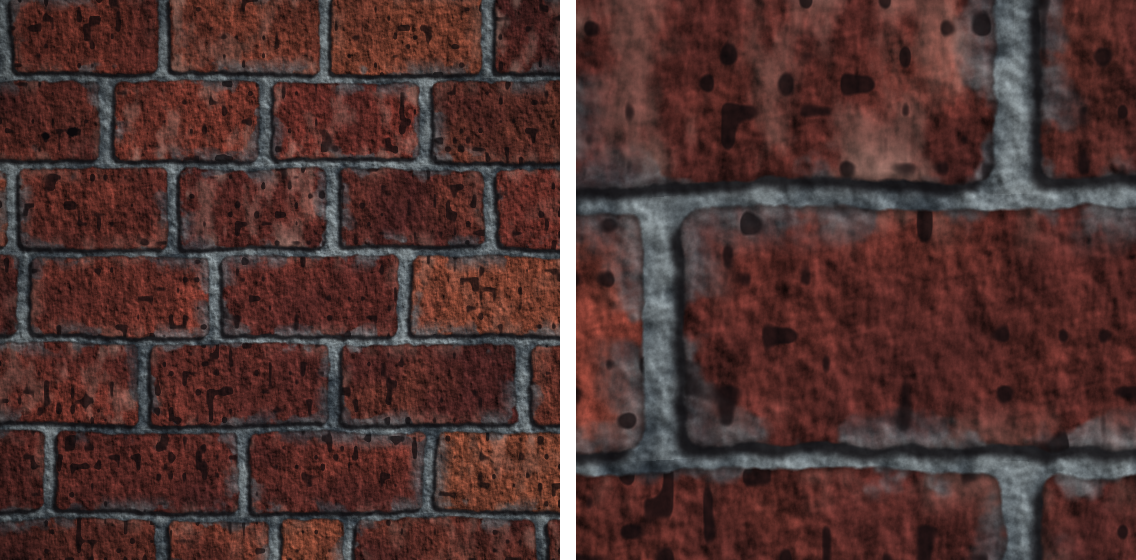
Left: the whole. Right: its middle third, enlarged.
This texture is drawn by a WebGL 2 fragment shader. Its source:

```glsl
#version 300 es
precision highp float;
uniform vec2 u_resolution;
out vec4 fragColor;

// Layout, in canvas units
const float COURSE_HEIGHT = 0.1563;
const float COURSE_SHIFT = 0.0183;
const float SHORT_PITCH = 0.285;
const float LONG_PITCH = 0.338;
const float COURSE_PHASE[7] = float[7](0.010, 0.191, 0.023, 0.045, 0.259, 0.094, 0.289);
const vec2 HALF_JOINT = vec2(0.0125, 0.0080);
const float CORNER = 0.012;
const float EDGE_WOBBLE = 0.010;
const float EDGE_CRUMBLE = 0.008;
const vec2 LIGHT_STEP = vec2(0.0022, 0.0026);
const vec2 SHADOW_STEP = vec2(0.006, 0.007);
const vec2 HOLE_START = vec2(0.081, 0.757);
const vec2 HOLE_STEP = vec2(0.048, 0.009);
const float HOLE_RADIUS = 0.008;

// Colours
const vec3 MAROON = vec3(0.225, 0.110, 0.105);
const vec3 RED = vec3(0.370, 0.165, 0.140);
const vec3 RUST = vec3(0.430, 0.235, 0.170);
const vec3 DUST = vec3(0.560, 0.440, 0.400);
const vec3 SOOT = vec3(0.045, 0.035, 0.042);
const vec3 SLATE = vec3(0.150, 0.175, 0.200);
const vec3 PALE_MORTAR = vec3(0.460, 0.490, 0.500);

struct Brick { vec2 id; float edge; };

float hash(vec2 p) {
    vec3 q = fract(p.xyx * vec3(0.1031, 0.1030, 0.0973));
    q += dot(q, q.yzx + 33.33);
    return fract((q.x + q.y) * q.z);
}

float noise(vec2 p) {
    vec2 i = floor(p), f = fract(p);
    f = f * f * (3.0 - 2.0 * f);
    return mix(mix(hash(i), hash(i + vec2(1, 0)), f.x),
               mix(hash(i + vec2(0, 1)), hash(i + vec2(1, 1)), f.x), f.y);
}

float fbm(vec2 p) {
    float sum = 0.0, weight = 0.5;
    for (int i = 0; i < 5; i++) {
        sum += weight * noise(p);
        p = mat2(1.6, 1.2, -1.2, 1.6) * p + 17.3;
        weight *= 0.5;
    }
    return sum / 0.97;
}

// Nearest brick and signed distance to its face, negative inside
Brick layBrick(vec2 p) {
    p += EDGE_WOBBLE * (vec2(noise(p * 9.0), noise(p * 9.0 + 40.0)) - 0.5);
    float course = (1.0 - p.y + COURSE_SHIFT) / COURSE_HEIGHT;
    float row = clamp(floor(course), 0.0, 6.0);
    float pitch = row < 3.0 ? SHORT_PITCH : LONG_PITCH;
    float along = (p.x - COURSE_PHASE[int(row)]) / pitch;
    float column = floor(along);
    vec2 size = vec2(pitch, COURSE_HEIGHT);
    vec2 local = vec2(along - column - 0.5, 0.5 - course + row) * size;
    // One brick in the lowest course is cut in two
    if (row == 6.0 && column == 0.0) {
        float cutEnd = step(0.1 * pitch, local.x);
        local.x -= pitch * mix(-0.2, 0.3, cutEnd);
        size.x *= mix(0.6, 0.4, cutEnd);
        column += 0.5 * cutEnd;
    }
    vec2 id = vec2(column * 2.0 + 31.0, row + 11.0);
    vec2 joint = HALF_JOINT * (0.8 + 0.4 * hash(id + 3.7));
    vec2 d = abs(local) - 0.5 * size + joint + CORNER;
    float edge = length(max(d, 0.0)) + min(max(d.x, d.y), 0.0) - CORNER;
    return Brick(id, edge + EDGE_CRUMBLE * (fbm(p * 55.0) - 0.5));
}

// Vertically dragged clay texture
float clayHeight(vec2 p) {
    return 0.55 * fbm(p * vec2(95.0, 38.0)) + 0.45 * fbm(p * 130.0 + 9.0);
}

vec3 mortarColor(vec2 p, float edge) {
    float grit = fbm(p * 85.0);
    float patches = fbm(p * 13.0 + 5.0);
    float pale = smoothstep(0.25, 0.95, 0.5 * grit + 0.6 * patches + 14.0 * edge);
    float relief = grit - fbm((p + LIGHT_STEP) * 85.0);
    return mix(SLATE, PALE_MORTAR, pale) * (0.95 + 1.3 * relief);
}

vec3 brickColor(vec2 p, Brick brick) {
    float tone = hash(brick.id), redness = hash(brick.id + 51.0);
    float stain = fbm(p * 11.0 + brick.id);
    vec3 color = mix(MAROON, mix(RUST, RED, redness), clamp(tone + 1.2 * (stain - 0.45), 0.0, 1.0));
    float height = clayHeight(p);
    float relief = height - clayHeight(p + LIGHT_STEP);
    color *= 0.30 + 1.35 * height + 1.9 * relief;
    // Lime bloom, strongest at the rim of some bricks
    float rim = smoothstep(-0.035, 0.0, brick.edge);
    float bloom = smoothstep(0.42, 0.72, fbm(p * vec2(38.0, 24.0) + 3.0));
    float worn = smoothstep(0.55, 1.0, hash(brick.id + 8.0));
    color = mix(color, DUST * (0.5 + height), bloom * (0.4 * worn + 0.35 * rim));
    // Smeared mortar and dark pits
    float smear = smoothstep(0.60, 0.68, fbm(p * 17.0 + 23.0) + 0.10 * rim);
    color = mix(color, mortarColor(p, 0.0), 0.7 * smear * rim);
    float pit = smoothstep(0.80, 0.92, noise(p * vec2(85.0, 60.0)) * (0.7 + 0.6 * stain));
    color = mix(color, SOOT, 0.7 * pit);
    return color * mix(1.0, 0.55, smoothstep(-0.006, 0.002, brick.edge));
}

void main() {
    vec2 p = gl_FragCoord.xy / u_resolution;
    float pixel = 1.0 / u_resolution.y;
    Brick brick = layBrick(p);

    // Joints, shaded by the bricks above and to the right
    vec3 mortar = mortarColor(p, max(brick.edge, 0.0));
    float shadow = 1.0 - smoothstep(-0.004, 0.004, layBrick(p + SHADOW_STEP).edge);
    mortar = mix(mortar, SOOT, 0.8 * shadow);

    float soft = 0.0008 + pixel;
    vec3 color = mix(brickColor(p, brick), mortar, smoothstep(-soft, soft, brick.edge));

    // Two ragged holes
    for (int i = 0; i < 2; i++) {
        float hole = length(p - HOLE_START - float(i) * HOLE_STEP) - HOLE_RADIUS;
        hole += 0.012 * (fbm(p * 70.0) - 0.5);
        color = mix(SOOT, color, smoothstep(-soft, soft, hole));
    }

    // Uneven light, dimmest at the upper left
    vec2 away = p - vec2(0.62, 0.42);
    color *= 1.12 - 0.55 * dot(away, away);
    fragColor = vec4(clamp(color, 0.0, 1.0), 1.0);
}
```
